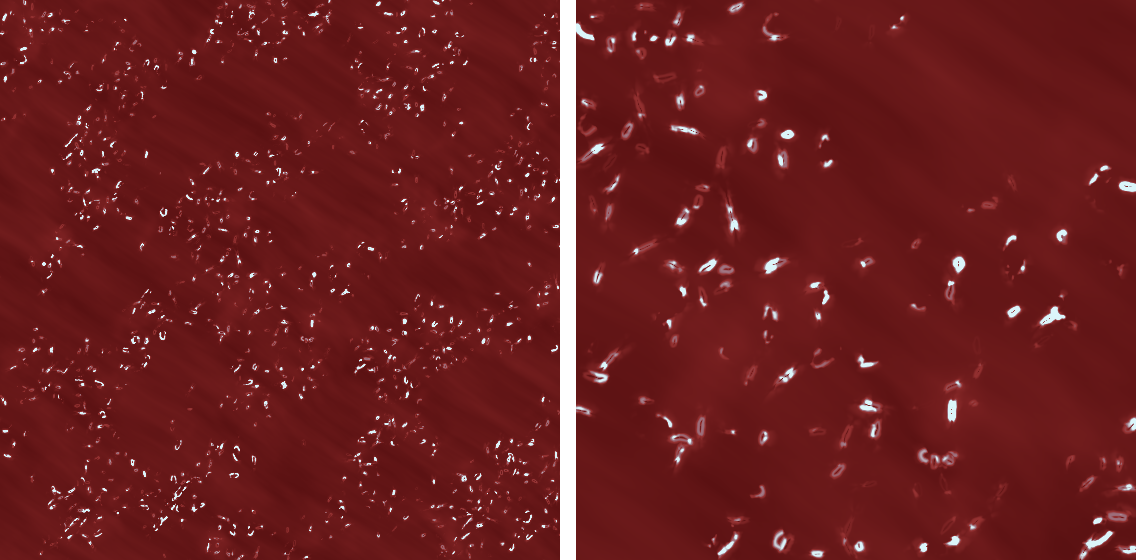
Left: the whole. Right: its middle third, enlarged.
Write a Shadertoy shader that draws this texture.

```glsl
const vec3 DEEP_RED = vec3(0.345, 0.062, 0.066);
const vec3 SOFT_RED = vec3(0.445, 0.112, 0.114);
const vec3 GLOW_RED = vec3(0.58, 0.19, 0.19);
const vec3 MAUVE = vec3(0.61, 0.42, 0.47);
const vec3 ICE = vec3(0.86, 0.96, 0.98);
const float GLINT_ANGLE = 0.78;
const float GRAIN_ANGLE = -0.62;

vec3 hash3(vec2 cell) {
    vec3 q = fract(cell.xyx * vec3(0.1031, 0.1030, 0.0973));
    q += dot(q, q.yxz + 33.33);
    return fract((q.xxy + q.yzz) * q.zyx);
}

// Coordinates along and across a direction
vec2 turn(vec2 p, float angle) {
    vec2 along = vec2(cos(angle), sin(angle));
    return vec2(dot(p, along), dot(p, vec2(-along.y, along.x)));
}

// Layered sines, roughly -1 to 1
float waves(vec2 p) {
    float sum = 0.0, amp = 0.3;
    for (int i = 0; i < 4; i++) {
        float phase = 1.7 * float(i);
        sum += amp * (sin(p.x + 1.3 * sin(p.y * 0.6 + phase))
                    + sin(p.y + 1.3 * sin(p.x * 0.7 - phase)));
        p = mat2(1.4, 1.3, -1.3, 1.4) * p + 2.3;
        amp *= 0.5;
    }
    return sum;
}

// Where glints gather
float crowding(vec2 p) {
    return smoothstep(-0.45, 0.45, waves(turn(p, GLINT_ANGLE) * vec2(15.0, 27.0) + 4.0));
}

float ellipseDistance(vec2 p, vec2 radii) {
    float r = length(p / radii);
    return r * (r - 1.0) / (length(p / (radii * radii)) + 0.001);
}

// Scattered broken outlines: x is the bright core, y the halo
vec2 glints(vec2 p, float cells, float fill, vec2 size, float spread, float lit) {
    vec2 home = floor(p * cells);
    vec2 light = vec2(0.0);
    for (int y = -1; y <= 1; y++)
    for (int x = -1; x <= 1; x++) {
        vec2 cell = home + vec2(x, y);
        vec3 place = hash3(cell + cells);
        vec3 form = hash3(cell + cells + 57.0);
        vec2 centre = (cell + 0.15 + 0.7 * place.xy) / cells;
        float present = step(place.z, fill * crowding(centre));
        vec2 local = turn(p - centre, GLINT_ANGLE + (form.x - 0.5) * spread);
        float d = abs(ellipseDistance(local, size * mix(vec2(0.6), vec2(1.4), form.yz)));
        float power = present * lit * mix(0.4, 1.6, fract(form.x * 7.3 + form.z));
        float core = exp(-pow(d / 0.0019, 2.0));
        float halo = exp(-pow(d / 0.0050, 2.0));
        light = max(light, power * vec2(core, halo));
    }
    return light;
}

// Dark ground with slanted grain and faint smoke
vec3 ground(vec2 p) {
    vec2 grain = turn(p, GRAIN_ANGLE);
    float bend = waves(p * 8.0);
    float streak = waves(grain * vec2(12.0, 55.0) + 1.5 * bend);
    float fine = waves(grain * vec2(32.0, 190.0) + 2.0 * bend);
    float smoke = crowding(p) * smoothstep(0.1, 0.8, waves(p * 34.0 + bend));
    vec3 color = mix(DEEP_RED, SOFT_RED, 0.5 + 0.42 * streak + 0.16 * fine);
    return color + smoke * vec3(0.055, 0.025, 0.025);
}

vec3 shine(vec3 color, vec2 light) {
    color = mix(color, GLOW_RED, 0.45 * smoothstep(0.1, 1.0, light.y));
    color = mix(color, GLOW_RED, smoothstep(0.12, 0.38, light.x));
    color = mix(color, MAUVE, smoothstep(0.35, 0.55, light.x));
    return mix(color, ICE, smoothstep(0.52, 0.85, light.x));
}

void mainImage(out vec4 fragColor, in vec2 fragCoord) {
    vec2 p = fragCoord / iResolution.y;

    // Ragged outlines, cut into short pieces
    vec2 ragged = p + 0.0022 * vec2(waves(p * 170.0), waves(p * 170.0 + 31.0));
    float pieces = smoothstep(-0.1, 0.5, waves(p * 230.0 + 11.0));

    vec2 light = glints(ragged, 30.0, 0.55, vec2(0.0085, 0.0038), 1.9, pieces);
    light = max(light, glints(ragged, 60.0, 0.42, vec2(0.0036, 0.0012), 2.4, mix(0.35, 1.0, pieces)));
    light = max(light, glints(ragged, 5.0, 0.6, vec2(0.042, 0.006), 0.4, 1.2 * pieces));

    fragColor = vec4(shine(ground(p), light), 1.0);
}
```
